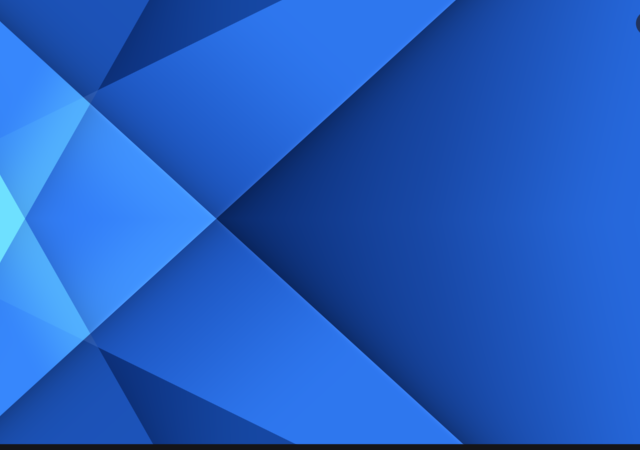
A Shadertoy shader for this background:

```glsl
// Overlapping blue translucent facets, mirrored about a horizontal axis, with soft shadows.

// Geometry, in units of canvas height
const float AXIS_Y = 0.514;
const float CROSS_X = 0.4806;     // where the two broad diagonals meet
const float TIP_X = 0.0555;       // where the two steep diagonals meet
const float CROSS_SLOPE = 0.913;
const float STEEP_SLOPE = 1.76;
const float SHALLOW_SLOPE = 0.49;
const float SHALLOW_START = 0.179;
const float BAR_HEIGHT = 0.013;
const vec2 DISC_OFFSET = vec2(0.018, -0.052);  // from the upper right corner
const float DISC_RADIUS = 0.027;

// Shadows and highlights
const float SHADOW_WIDTH = 0.045;
const float RIM_WIDTH = 0.004;
const float RIM_LIGHT = 0.06;

// Colours
const vec3 NAVY = vec3(0.045, 0.185, 0.475);
const vec3 DEEP_BLUE = vec3(0.10, 0.295, 0.675);
const vec3 ROYAL_BLUE = vec3(0.15, 0.41, 0.865);
const vec3 CORNER_BLUE = vec3(0.11, 0.325, 0.725);
const vec3 WEDGE_DARK = vec3(0.055, 0.21, 0.53);
const vec3 WEDGE_LIGHT = vec3(0.085, 0.28, 0.64);
const vec3 BAND_DARK = vec3(0.12, 0.35, 0.78);
const vec3 BAND_LIGHT = vec3(0.18, 0.465, 0.935);
const vec3 DIAMOND_DARK = vec3(0.20, 0.50, 0.98);
const vec3 DIAMOND_LIGHT = vec3(0.25, 0.575, 1.0);
const vec3 SKY_DARK = vec3(0.215, 0.53, 0.99);
const vec3 SKY_LIGHT = vec3(0.32, 0.69, 0.995);
const vec3 CYAN = vec3(0.43, 0.88, 1.0);
const vec3 BAR_COLOR = vec3(0.08, 0.08, 0.09);
const vec3 DISC_COLOR = vec3(0.13, 0.20, 0.36);

// Signed distance to a sloped line; positive below it
float below(vec2 p, float slope, float startX) {
    return (slope * (p.x - startX) - p.y) / sqrt(1.0 + slope * slope);
}

// Antialiased coverage of the positive side of an edge
float cover(float dist) {
    float soft = 0.9 / iResolution.y;
    return smoothstep(-soft, soft, dist);
}

// Brightness factor of a shadow cast away from an edge
float shade(float dist, float strength) {
    return 1.0 - strength * exp(-max(dist, 0.0) / SHADOW_WIDTH);
}

// Thin highlight along the inside of an edge
float rim(float dist) {
    return RIM_LIGHT * exp(-max(dist, 0.0) / RIM_WIDTH);
}

void mainImage(out vec4 fragColor, in vec2 fragCoord) {
    vec2 uv = fragCoord / iResolution.y;
    float aspect = iResolution.x / iResolution.y;
    vec2 p = vec2(uv.x, abs(uv.y - AXIS_Y));

    // Distances to the facet edges
    float diamond = below(p, -CROSS_SLOPE, CROSS_X);
    float rightSide = below(p, CROSS_SLOPE, CROSS_X);
    float steep = below(p, STEEP_SLOPE, TIP_X);
    float tip = below(p, -STEEP_SLOPE, TIP_X);
    float shallow = -below(p, SHALLOW_SLOPE, -SHALLOW_START / SHALLOW_SLOPE);

    // Wide bands above and below the crossing
    vec3 color = mix(BAND_DARK, BAND_LIGHT, smoothstep(0.0, 0.46, -diamond));
    color = color * shade(-diamond, 0.22) + rim(-rightSide);

    // Dark wedges behind the bands
    vec3 wedge = mix(WEDGE_DARK, WEDGE_LIGHT, smoothstep(0.24, 0.6, p.x));
    wedge *= shade(steep, 0.12);
    color = mix(color, wedge, cover(shallow));

    // Left corners, slightly lighter under the shallow line
    vec3 corner = CORNER_BLUE * shade(-diamond, 0.25);
    corner += 0.07 * cover(-shallow);
    color = mix(color, corner, cover(-steep));

    // Large field on the right
    float glow = p.x - 0.22 * p.y;
    vec3 field = mix(NAVY, DEEP_BLUE, smoothstep(0.42, 1.08, glow));
    field = mix(field, ROYAL_BLUE, smoothstep(0.9, 1.42, glow));
    field *= shade(rightSide, 0.27);
    color = mix(color, field, cover(rightSide));

    // Bright diamond at the crossing
    vec3 facet = mix(DIAMOND_DARK, DIAMOND_LIGHT, smoothstep(0.22, 0.0, diamond));
    facet = facet * shade(steep, 0.13) + rim(diamond);

    // Pale left facets, lighter towards the steep line and inside the shallow one
    float lift = 0.75 * smoothstep(0.16, 0.0, -steep);
    lift += 0.25 * cover(-shallow);
    vec3 sky = mix(SKY_DARK, SKY_LIGHT, lift) * shade(-tip, 0.06);
    facet = mix(facet, sky, cover(-steep));
    facet = mix(facet, CYAN, cover(tip));
    color = mix(color, facet, cover(diamond));

    // Corner disc and bottom bar
    vec2 discCenter = vec2(aspect, 1.0) + DISC_OFFSET;
    color = mix(color, DISC_COLOR, cover(DISC_RADIUS - length(uv - discCenter)));
    color = mix(color, BAR_COLOR, cover(BAR_HEIGHT - uv.y));

    fragColor = vec4(clamp(color, 0.0, 1.0), 1.0);
}
```
